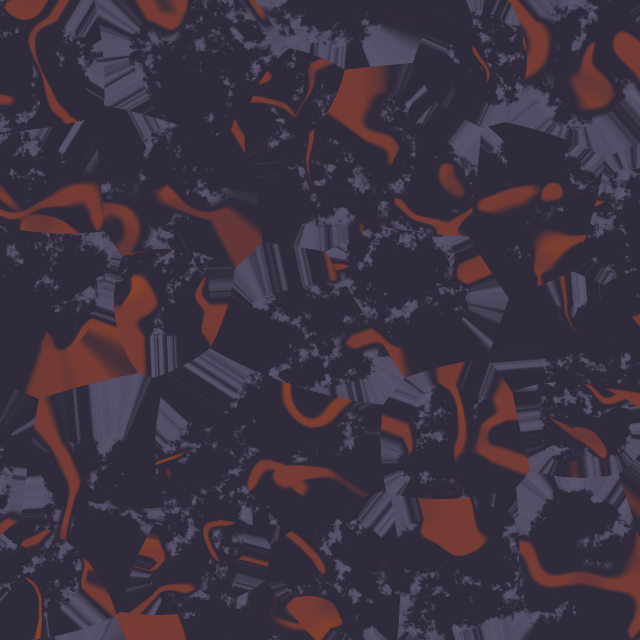
Give the GLSL for this texture, as a Shadertoy shader.

```glsl
const float CELLS = 5.0;            // cells across the canvas
const vec2 CELL_SIZE = vec2(0.65, 1.2);
const vec2 CORE_SIZE = vec2(0.14, 0.3);
const float CORE_ROUNDING = 0.24;
const float VEIN_WIDTH = 0.06;
const float BLOB_LEVEL = 0.3;
const float ROUGHNESS = 0.5;
const vec2 RIM_ASH = vec2(0.02, 0.2);
const vec3 DARK = vec3(0.188, 0.169, 0.229);
const vec3 ASH = vec3(0.345, 0.322, 0.422);
const vec3 RUST = vec3(0.46, 0.232, 0.205);
const vec3 DULL_RUST = vec3(0.36, 0.205, 0.22);
const vec3 EMBER = vec3(0.53, 0.26, 0.16);

vec2 hash2(vec2 p) {
    vec3 q = fract(p.xyx * vec3(0.1031, 0.1030, 0.0973));
    q += dot(q, q.yzx + 33.33);
    return fract((q.xx + q.yz) * q.zy);
}

float gradientAt(vec2 corner, vec2 offset) {
    return dot(hash2(corner) * 2.0 - 1.0, offset);
}

// Signed gradient noise
float noise(vec2 p) {
    vec2 i = floor(p), f = fract(p);
    vec2 u = f * f * f * (f * (f * 6.0 - 15.0) + 10.0);
    vec2 e = vec2(1.0, 0.0);
    return mix(mix(gradientAt(i, f), gradientAt(i + e, f - e), u.x),
               mix(gradientAt(i + e.yx, f - e.yx), gradientAt(i + 1.0, f - 1.0), u.x), u.y);
}

float fbm(vec2 p) {
    float sum = 0.0, amplitude = 0.6;
    for (int i = 0; i < 4; i++) {
        sum += amplitude * noise(p);
        p = mat2(1.6, 1.2, -1.2, 1.6) * p + 7.3;
        amplitude *= 0.7;
    }
    return sum;
}

// Rust veins and blobs, with fuzzy ash kept clear of them
vec3 mineral(vec2 p, float rimAsh) {
    vec2 warp = vec2(noise(p * 2.3 + 11.0), noise(p * 2.3 + 47.0));
    vec2 w = p + 0.28 * warp;
    float mask = noise(p * 1.1 + 83.0);
    float rough = fbm(p * 8.0);

    float width = mix(-0.15, VEIN_WIDTH, smoothstep(-0.15, 0.1, mask));
    float vein = width - abs(noise(w * 1.5 + 5.0));
    float blob = noise(w * 1.9 + 29.0) - BLOB_LEVEL;
    float heat = max(vein, blob);

    float ridge = 0.04 - abs(noise(w * 1.8 + 61.0));
    float ash = smoothstep(0.0, 0.12, ridge + ROUGHNESS * rough + rimAsh);
    ash *= 1.0 - smoothstep(-0.1, -0.02, heat);

    vec3 rust = mix(RUST, DULL_RUST, 0.7 * smoothstep(0.05, 0.35, noise(p * 2.7 + 19.0)));
    float glow = smoothstep(0.1, 0.4, noise(p * 1.4 + 71.0));
    rust = mix(rust, EMBER, glow * smoothstep(0.0, 0.04, heat));
    vec3 color = mix(DARK, ASH, ash * (0.85 + 0.5 * rough));
    return mix(color, rust, smoothstep(-0.012, 0.03, heat));
}

vec3 render(vec2 uv) {
    // Nearest weighted site
    vec2 p = uv * CELLS, home = floor(p), local = vec2(0.0), site = home;
    float nearest = 1e5;
    for (int y = -2; y <= 2; y++)
    for (int x = -2; x <= 2; x++) {
        vec2 id = home + vec2(x, y) + 20.0;
        vec2 center = id - 20.0 + 0.12 + 0.76 * hash2(id);
        float size = mix(CELL_SIZE.x, CELL_SIZE.y, hash2(id + 37.0).x);
        vec2 q = (p - center) / size;
        float d = dot(q, q);
        if (d < nearest) { nearest = d; local = q; site = id; }
    }

    // Outside a rounded box the edge value is smeared outward
    vec2 seed = hash2(site + 91.0);
    float angle = 6.2832 * seed.x;
    local = mat2(cos(angle), sin(angle), -sin(angle), cos(angle)) * local;
    vec2 box = mix(CORE_SIZE.xx, CORE_SIZE.yy, hash2(site + 53.0));
    vec2 core = clamp(local, -box, box);
    vec2 outward = local - core;
    float reach = length(outward) / CORE_ROUNDING;
    float edge = min(reach, 1.0);
    vec2 held = core + outward / max(reach, 1.0);
    float rimAsh = mix(RIM_ASH.x, RIM_ASH.y, seed.y) * edge * edge * edge;
    return mineral(held + 40.0 * hash2(site + 13.0), rimAsh);
}

void mainImage(out vec4 fragColor, in vec2 fragCoord) {
    // Four samples smooth the cell borders and streaks
    vec3 color = vec3(0.0);
    for (int i = 0; i < 4; i++) {
        vec2 offset = vec2(i % 2, i / 2) * 0.5 - 0.25;
        color += render((fragCoord + offset) / iResolution.y);
    }
    fragColor = vec4(color / 4.0, 1.0);
}
```
